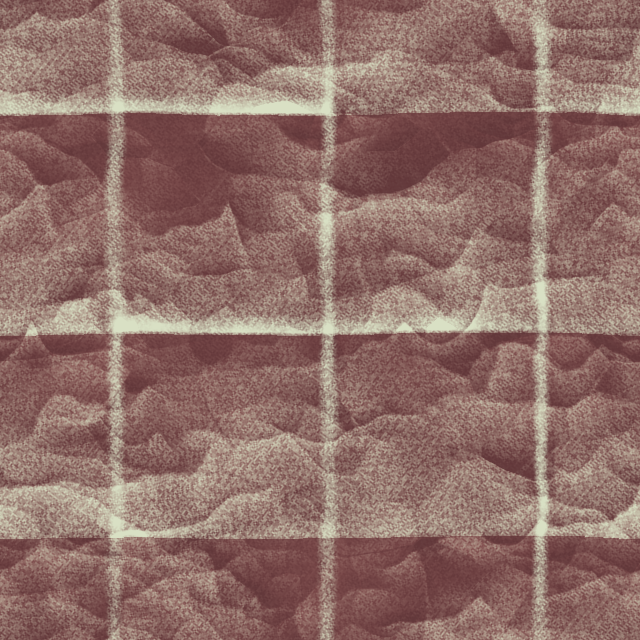
A WebGL 1 fragment shader for this texture:

```glsl
precision highp float;
// Crumpled maroon paper, folded into a three by three grid with worn pale folds.
// Sawtooth creases and tilted facets set how much pale pigment covers the paper;
// fine rotated grain breaks that cover into speckles.
uniform vec2 u_resolution;

const vec3 PAPER_DARK = vec3(0.385, 0.215, 0.225);
const vec3 PAPER_MID = vec3(0.515, 0.305, 0.305);
const vec3 PIGMENT = vec3(0.85, 0.88, 0.77);
const vec3 FOLD_X = vec3(0.180, 0.513, 0.846);
const vec3 FOLD_Y = vec3(0.160, 0.478, 0.822);
// Wear of each horizontal fold (bottom, middle, top) in the three columns.
const vec3 WEAR_BOTTOM = vec3(0.08, 0.12, 0.16);
const vec3 WEAR_MIDDLE = vec3(0.30, 0.90, 0.68);
const vec3 WEAR_TOP = vec3(0.60, 0.92, 0.15);
const float FOLD_HALF_WIDTH = 0.018;
const float BAND_HEIGHT = 0.026;
const float PANEL_HEIGHT = 0.335;
const float PANEL_FADE = 0.31;
const float CREASE_STRENGTH = 0.36;
const float FACET_STRENGTH = 0.30;
const float GRAIN_STRENGTH = 0.62;
const float GRAIN_CELLS = 400.0;
const mat2 GRAIN_TURN = mat2(0.8, 0.6, -0.6, 0.8);

float hash(vec2 p) {
  return fract(sin(dot(p, vec2(127.1, 311.7))) * 43758.5453);
}

// Value noise with whole-number frequency, wrapping over the canvas.
float noise(vec2 p, vec2 freq, float seed) {
  vec2 q = p * freq, i = floor(q), f = fract(q);
  vec2 a = mod(i, freq) + seed, b = mod(i + 1.0, freq) + seed;
  f = f * f * (3.0 - 2.0 * f);
  return mix(mix(hash(a), hash(vec2(b.x, a.y)), f.x),
             mix(hash(vec2(a.x, b.y)), hash(b), f.x), f.y);
}

float fbm(vec2 p, vec2 freq, float seed) {
  float sum = 0.0, gain = 0.53;
  for (int i = 0; i < 4; i++) {
    sum += gain * noise(p, freq, seed);
    freq *= 2.0;
    seed += 17.3;
    gain *= 0.5;
  }
  return sum;
}

// Pale below a sharp kinked edge, fading downward, with a shadow above it.
float creases(vec2 p, vec2 slope, float seed) {
  float kink = abs(2.0 * noise(p, vec2(10.0, 6.0), seed + 5.0) - 1.0);
  float bend = 1.5 * fbm(p, vec2(5.0, 4.0), seed) + 0.55 * kink;
  float f = fract(dot(p, slope) + bend);
  float patches = smoothstep(0.40, 0.72, noise(p, vec2(6.0, 9.0), seed + 9.0));
  float shadow = -0.30 * (1.0 - smoothstep(0.0, 0.22, f));
  return patches * (mix(f * f * f + shadow, -0.30, smoothstep(0.94, 1.0, f)) - 0.08);
}

// Randomly tilted flat pieces around scattered centres.
float facets(vec2 p, vec2 freq, float seed) {
  vec2 q = p * freq, cell = floor(q);
  float nearest = 9.0, second = 9.0, shade = 0.0;
  for (int y = -1; y <= 1; y++) {
    for (int x = -1; x <= 1; x++) {
      vec2 c = cell + vec2(float(x), float(y));
      vec2 id = mod(c, freq) + seed;
      vec2 d = q - c - vec2(hash(id), hash(id + 31.7));
      float dist = length(d);
      if (dist < nearest) {
        second = nearest;
        nearest = dist;
        shade = dot(d, vec2(hash(id + 7.1), hash(id + 13.9)) * 2.0 - vec2(1.0, 0.6));
      } else second = min(second, dist);
    }
  }
  return shade * smoothstep(0.0, 0.05, second - nearest);
}

void main() {
  vec2 p = gl_FragCoord.xy / u_resolution;
  vec2 warp = vec2(fbm(p, vec2(6.0), 3.0), fbm(p, vec2(6.0), 41.0)) - 0.5;
  vec2 wobble = vec2(noise(p, vec2(1.0, 14.0), 2.0), noise(p, vec2(9.0, 1.0), 6.0)) - 0.5;
  vec2 bent = p + wobble * vec2(0.007, 0.006) + warp * 0.004;

  // Which panel this is, and the distances to its folds.
  vec3 column = vec3(0.0), wear = vec3(0.0);
  float side = 1.0, above = 1.0, strip = 0.0;
  for (int i = 0; i < 3; i++) {
    float dx = abs(fract(bent.x - FOLD_X[i] + 0.5) - 0.5);
    side = min(side, dx);
    float worn = 0.42 + 0.55 * noise(p, vec2(1.0, 11.0), 50.0 + 9.0 * float(i));
    float halfWidth = FOLD_HALF_WIDTH * (0.75 + 0.4 * noise(p, vec2(1.0, 8.0), 80.0 + float(i)));
    strip += worn * (1.0 - smoothstep(0.1 * halfWidth, halfWidth, dx));
    float up = fract(bent.y - FOLD_Y[i]);
    if (up < above) {
      above = up;
      wear = i == 0 ? WEAR_BOTTOM : (i == 1 ? WEAR_MIDDLE : WEAR_TOP);
    }
  }
  column.y = smoothstep(-0.008, 0.008, bent.x - FOLD_X.x) - smoothstep(-0.008, 0.008, bent.x - FOLD_X.y);
  column.z = smoothstep(-0.008, 0.008, bent.x - FOLD_X.y) - smoothstep(-0.008, 0.008, bent.x - FOLD_X.z);
  column.x = 1.0 - column.y - column.z;
  float glow = dot(wear, column) * (0.55 + 0.6 * noise(p, vec2(11.0, 3.0), 71.0));

  // Pigment cover: panel fade, crumple, then the folds.
  float rise = clamp(above / PANEL_HEIGHT, 0.0, 1.0);
  float cover = 0.05 + PANEL_FADE * (1.0 - smoothstep(0.0, 1.0, rise));
  float crumple = creases(p, vec2(1.0, 6.0), 11.0) + creases(p, vec2(-2.0, 9.0), 23.0)
                + 0.7 * creases(p, vec2(5.0, 13.0), 37.0);
  float tilt = facets(p + warp * 0.07, vec2(6.0, 10.0), 4.0)
             + 0.5 * facets(p + warp * 0.05, vec2(13.0, 19.0), 19.0);
  cover += (CREASE_STRENGTH * crumple + FACET_STRENGTH * tilt) * (1.0 - 0.5 * rise);
  cover += 0.30 * (fbm(p, vec2(4.0, 7.0), 33.0) - 0.5) - 0.08 * exp(-side / 0.025);
  float band = 1.0 - smoothstep(0.2 * BAND_HEIGHT, 1.5 * BAND_HEIGHT, above);
  float lowerEdge = smoothstep(0.0, 0.006, above);
  cover = max(cover, 0.02) + glow * lowerEdge * (0.66 * band + 0.14 * exp(-above / 0.07));
  cover = clamp(cover + 0.75 * strip * (1.0 - 0.5 * cover), 0.02, 1.0);

  // Speckle is strongest where cover is partial.
  float grain = noise(GRAIN_TURN * p + 1.0, vec2(GRAIN_CELLS), 1.0) - 0.5;
  float speckled = clamp(cover + 4.0 * GRAIN_STRENGTH * grain * cover * (1.0 - cover), 0.0, 1.0);
  float tone = clamp(0.58 + 0.6 * tilt + 0.5 * crumple + 0.3 * grain - 0.2 * rise * rise, 0.0, 1.0);
  gl_FragColor = vec4(mix(mix(PAPER_DARK, PAPER_MID, tone), PIGMENT, speckled), 1.0);
}
```
